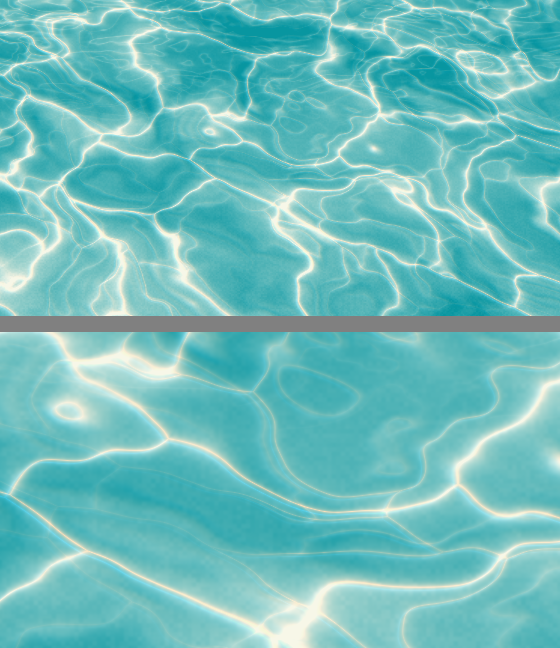
Top, the full canvas; bottom, a detail of the centre.
Give the GLSL for this texture, as a Shadertoy shader.

```glsl
// Sunlit pool water: a bright caustic web over rippled turquoise.
// Warped Voronoi borders form the web, noise contours form the fine strands,
// and a small shift between colour channels gives the refracted fringes.

float hash(vec2 p) {
    return fract(sin(dot(p, vec2(127.1, 311.7))) * 43758.5453);
}

vec2 hash2(vec2 p) {
    return vec2(hash(p), hash(p + 37.4));
}

float noise(vec2 p) {
    vec2 i = floor(p), f = fract(p);
    f = f * f * f * (f * (f * 6.0 - 15.0) + 10.0);
    return mix(mix(hash(i), hash(i + vec2(1, 0)), f.x),
               mix(hash(i + vec2(0, 1)), hash(i + vec2(1, 1)), f.x), f.y);
}

float fbm(vec2 p) {
    float sum = 0.0, amp = 0.53;
    for (int i = 0; i < 4; i++) {
        sum += amp * noise(p);
        p = mat2(1.6, 1.2, -1.2, 1.6) * p + 5.3;
        amp *= 0.5;
    }
    return sum;
}

vec2 wobble(vec2 p) {
    return vec2(noise(p), noise(p + 19.7)) - 0.5;
}

// Bright along cell borders, with a sharp core and a soft halo
float web(vec2 p, float width) {
    vec2 cell = floor(p);
    float near1 = 9.0, near2 = 9.0;
    for (int y = -1; y <= 1; y++)
    for (int x = -1; x <= 1; x++) {
        vec2 c = cell + vec2(x, y);
        float d = length(c + 0.1 + 0.8 * hash2(c) - p);
        near2 = min(near2, max(near1, d));
        near1 = min(near1, d);
    }
    return pow(width / (width + near2 - near1), 1.35);
}

// Thin lines along the contours of a height field
float strands(float height, float sharpness) {
    return pow(1.0 - abs(fract(height) * 2.0 - 1.0), sharpness);
}

float waterLight(vec2 r, vec2 p) {
    vec2 w = r + 1.1 * wobble(r * 0.9) + 0.42 * wobble(r * 2.3 + 4.0)
               + 0.13 * wobble(r * 6.0 + 9.0);
    float patchy = smoothstep(0.35, 0.7, noise(r * 0.8 + 31.0));
    float body = fbm(w * vec2(0.9, 1.3) + 3.0);
    float swell = fbm(w * 0.7 + 12.0);

    // Soft refracted bands in the water body
    float light = -0.15 + 0.72 * body;
    light += 0.045 * sin(swell * 60.0 + body * 12.0);

    // Main web and its thinner companions
    float width = mix(0.025, 0.1, noise(r * 1.3 + 50.0));
    light += 0.75 * web(w, width);
    light += 0.38 * web(w * 1.7 + 7.3, 0.045) * (0.3 + 0.7 * patchy);
    light += 0.24 * strands(swell * 8.0 + body, 4.0) * patchy;

    // Flatter, tighter ripples towards the far side
    float far = smoothstep(0.45, 1.0, p.y);
    float chop = fbm(vec2(p.x * 5.0, p.y * 15.0) + wobble(r * 2.0));
    light += far * (0.22 * strands(chop * 5.0, 4.0) - 0.09);
    return light;
}

void mainImage(out vec4 fragColor, in vec2 fragCoord) {
    vec2 p = fragCoord / iResolution.y;

    // Slanted view: cells shrink upwards and run down to the right
    vec2 q = vec2((p.x - 0.9) * (1.0 + 0.45 * p.y), p.y * (1.0 + 0.35 * p.y));
    vec2 r = mat2(0.91, 0.41, -0.41, 0.91) * q * vec2(2.2, 3.6).xx;
    r = vec2(r.x, r.y * 1.6) + vec2(11.0, 5.0);

    // Light for the warm and cool ends of the spectrum
    float warm = waterLight(r, p);
    float cool = waterLight(r + vec2(0.008, 0.022), p);
    float grain = (noise(p * 210.0) - 0.5) * 0.07 * (1.0 - 0.6 * p.y);
    vec3 light = vec3(warm, mix(warm, cool, 0.4), cool) + grain;
    light = clamp(light, 0.03, 0.97);

    // Deep turquoise to creamy sunlight
    vec3 col = mix(vec3(0.0, 0.575, 0.62), vec3(1.0, 0.98, 0.92), light);
    fragColor = vec4(col, 1.0);
}
```
